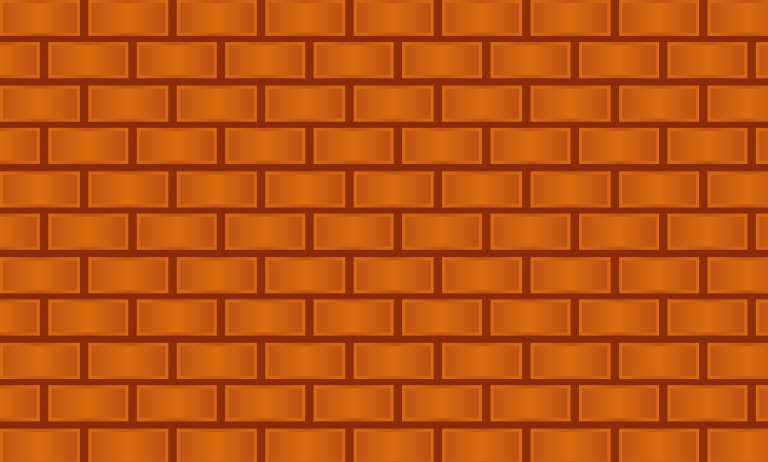
Give the GLSL for this pattern, as a WebGL 2 fragment shader.

```glsl
#version 300 es
precision highp float;
// A running-bond brick wall: framed orange bricks on dark red mortar.
// Each row is folded into one brick cell; box distances give the frame and
// face, and two opposed horizontal gradients shade them.

uniform vec2 u_resolution;
out vec4 fragColor;

// Layout, in units where the canvas measures 768 by 460
const vec2 CANVAS = vec2(768.0, 460.0);
const vec2 PITCH = vec2(88.45, 42.7);
const vec2 BRICK = vec2(80.0, 36.0);
const vec2 FIRST_CORNER = vec2(-0.1, -0.2);
const float ODD_SHIFT = 48.4;
const float ODD_LIFT = 0.6;
const float FRAME_WIDTH = 3.2;

// Colours
const vec3 MORTAR_BED = vec3(0.55, 0.17, 0.04);
const vec3 MORTAR_JOINT = vec3(0.565, 0.18, 0.025);
const vec3 FACE_LEFT = vec3(0.75, 0.33, 0.07);
const vec3 FACE_RIGHT = vec3(0.735, 0.315, 0.07);
const vec3 FACE_CENTRE = vec3(0.85, 0.42, 0.06);
const vec3 FRAME_END = vec3(0.84, 0.41, 0.075);
const vec3 FRAME_MIDDLE = vec3(0.75, 0.33, 0.065);

// Signed distance to a box centred on the origin, with square corners
float boxDistance(vec2 p, vec2 halfSize) {
    vec2 d = abs(p) - halfSize;
    return max(d.x, d.y);
}

// Coverage of a shape whose edge is softened over one pixel
float coverage(float dist, float pixel) {
    return clamp(0.5 - dist / pixel, 0.0, 1.0);
}

// Position relative to the centre of the nearest brick
vec2 brickCell(vec2 p) {
    vec2 q = p - FIRST_CORNER - 0.5 * BRICK;
    float row = floor(q.y / PITCH.y + 0.5);
    float odd = mod(row, 2.0);
    q.y += odd * ODD_LIFT - row * PITCH.y;
    q.x -= odd * ODD_SHIFT;
    q.x -= PITCH.x * floor(q.x / PITCH.x + 0.5);
    return q;
}

// Three-stop gradient over t from 0 to 1
vec3 gradient3(vec3 left, vec3 middle, vec3 right, float t) {
    vec3 side = t < 0.5 ? left : right;
    return mix(side, middle, 1.0 - abs(2.0 * t - 1.0));
}

void main() {
    vec2 uv = gl_FragCoord.xy / u_resolution;
    vec2 p = vec2(uv.x, 1.0 - uv.y) * CANVAS;
    float pixel = CANVAS.x / u_resolution.x;

    vec2 cell = brickCell(p);
    vec2 halfBrick = 0.5 * BRICK;
    float dist = boxDistance(cell, halfBrick);
    float across = clamp(cell.x / BRICK.x + 0.5, 0.0, 1.0);

    // Mortar: long beds, with slightly warmer upright joints
    float joint = coverage(abs(cell.y) - halfBrick.y, pixel);
    vec3 color = mix(MORTAR_BED, MORTAR_JOINT, joint);

    // Frame: bright ends fading towards the middle
    vec3 frame = gradient3(FRAME_END, FRAME_MIDDLE, FRAME_END, across);
    color = mix(color, frame, coverage(dist, pixel));

    // Face: bright centre fading towards the ends
    float faceWidth = BRICK.x - 2.0 * FRAME_WIDTH;
    float faceAcross = clamp(cell.x / faceWidth + 0.5, 0.0, 1.0);
    vec3 face = gradient3(FACE_LEFT, FACE_CENTRE, FACE_RIGHT, faceAcross);
    color = mix(color, face, coverage(dist + FRAME_WIDTH, pixel));

    fragColor = vec4(color, 1.0);
}
```
